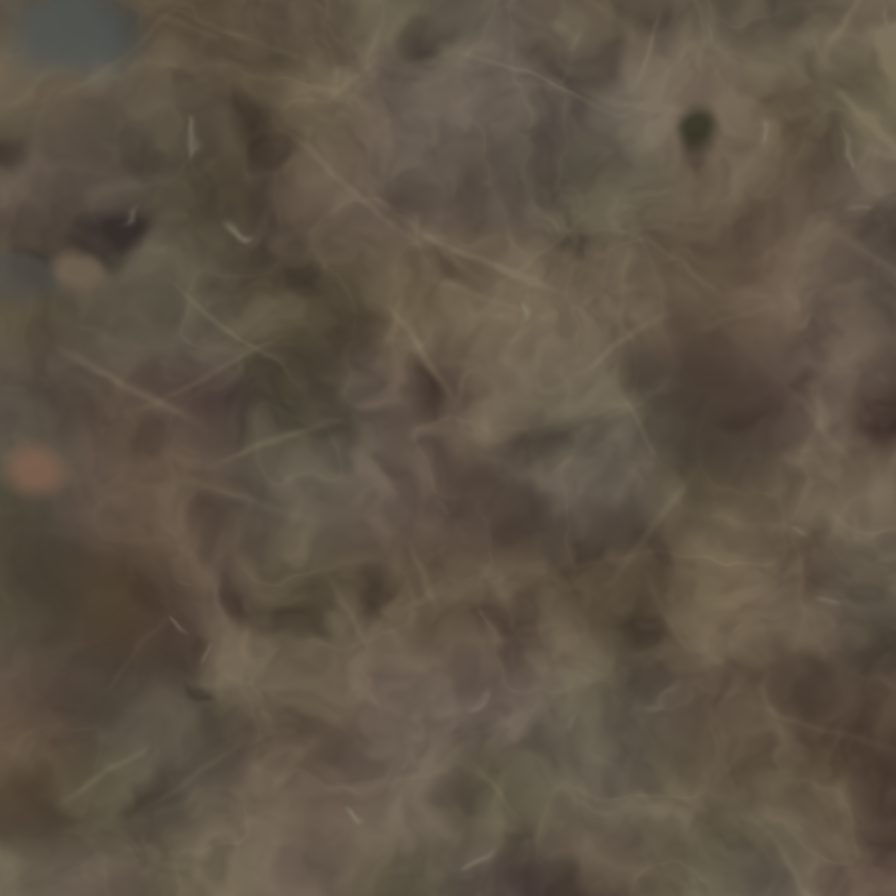
This texture is drawn by a Shadertoy shader. Its source:

```glsl
// Soft, matted brown ground: cloudy mottling laced with pale threads,
// dark hollows and a few tinted stains. Layers of value noise and scattered
// soft shapes add up to one tone value, which is then turned into colour.

float hash(vec2 p) {
    vec3 q = fract(vec3(p.xyx) * 0.1031);
    q += dot(q, q.yzx + 33.33);
    return fract((q.x + q.y) * q.z);
}

float noise(vec2 p) {
    vec2 cell = floor(p), f = fract(p);
    f = f * f * f * (f * (f * 6.0 - 15.0) + 10.0);
    float low = mix(hash(cell), hash(cell + vec2(1, 0)), f.x);
    float high = mix(hash(cell + vec2(0, 1)), hash(cell + vec2(1, 1)), f.x);
    return mix(low, high, f.y);
}

// Layered noise centred on zero
float clouds(vec2 p) {
    float sum = 0.0, amplitude = 1.0;
    for (int i = 0; i < 4; i++) {
        sum += amplitude * (noise(p) - 0.5);
        p = mat2(1.6, 1.2, -1.2, 1.6) * p + 17.3;
        amplitude *= 0.6;
    }
    return sum;
}

// Thin bright lines along the mid level of the noise
float web(vec2 p) {
    return pow(1.0 - abs(2.0 * noise(p) - 1.0), 7.0);
}

float blob(vec2 p, vec2 centre, vec2 radius) {
    return 1.0 - smoothstep(0.4, 1.4, length((p - centre) / radius));
}

// Soft line that fades toward both ends
float thread(vec2 p, vec2 centre, float angle, float halfLength, float width) {
    vec2 along = vec2(cos(angle), sin(angle)), d = p - centre;
    float u = dot(d, along) / halfLength;
    float v = dot(d, vec2(-along.y, along.x)) / width;
    return exp(-v * v) * (1.0 - smoothstep(0.3, 1.0, abs(u)));
}

void mainImage(out vec4 fragColor, in vec2 fragCoord) {
    vec2 p = fragCoord / iResolution.y;

    // Warped coordinates keep every outline irregular
    vec2 warp = vec2(clouds(p * 7.0 + 3.0), clouds(p * 7.0 + 41.0));
    vec2 rough = p + 0.045 * warp;
    vec2 bent = p + 0.014 * warp;
    float focus = mix(0.6, 1.0, smoothstep(0.02, 0.35, p.x));

    // Mottling and web
    float tone = 1.4 * (noise(p * 4.5 + 8.0) - 0.5);
    tone += 2.3 * focus * clouds(rough * 11.0 + 5.0);
    tone += focus * (0.6 * web(rough * 6.0 + 20.0) + 0.5 * web(rough * 12.0 + 60.0));

    // Small dark hollows
    for (int i = 0; i < 34; i++) {
        float k = float(i);
        vec2 centre = vec2(hash(vec2(k, 1.7)), hash(vec2(k, 5.3)));
        vec2 radius = 0.014 + 0.026 * vec2(hash(vec2(k, 9.1)), hash(vec2(k, 12.6)));
        tone -= 1.1 * blob(rough, centre, radius);
    }

    // Large shaded patches with a calmer surface
    float shade = blob(rough, vec2(0.81, 0.565), vec2(0.085, 0.105));
    shade = max(shade, 0.85 * blob(rough, vec2(0.12, 0.33), vec2(0.11, 0.10)));
    shade = max(shade, 0.70 * blob(rough, vec2(0.53, 0.43), vec2(0.095, 0.075)));
    shade = max(shade, 0.90 * blob(rough, vec2(0.03, 0.10), vec2(0.06, 0.06)));
    tone = mix(tone, -1.75 + 0.25 * tone, 0.85 * shade);

    // Pale threads, most of them falling to the right
    float fibres = 0.0;
    for (int i = 0; i < 38; i++) {
        float k = float(i);
        vec2 centre = vec2(0.12 + 0.9 * hash(vec2(k, 21.4)), hash(vec2(k, 27.8)));
        float angle = -0.75 + 1.1 * (hash(vec2(k, 33.2)) - 0.5);
        if (hash(vec2(k, 38.5)) > 0.62) angle += 1.6;
        float halfLength = 0.035 + 0.10 * hash(vec2(k, 44.9));
        float width = 0.003 + 0.003 * hash(vec2(k, 51.3));
        float strength = 0.35 + 0.65 * hash(vec2(k, 57.7));
        fibres += strength * thread(bent, centre, angle, halfLength, width);
    }
    tone += 0.95 * min(fibres, 1.3) * (1.0 - 0.7 * shade);

    // Short pale flecks
    float flecks = 0.0;
    for (int i = 0; i < 26; i++) {
        float k = float(i);
        vec2 centre = vec2(0.15 + 0.85 * hash(vec2(k, 63.1)), hash(vec2(k, 69.6)));
        float angle = 6.28 * hash(vec2(k, 74.2));
        flecks += thread(rough, centre, angle, 0.017, 0.004) * hash(vec2(k, 81.8));
    }

    // Brown ramp with slow drift between warm and olive
    tone = clamp(tone, -2.7, 2.2);
    vec3 color = vec3(0.368, 0.324, 0.271) + tone * vec3(0.053, 0.051, 0.041);
    color += vec3(0.035, 0.0, -0.015) * (noise(p * 6.0 + 90.0) - 0.5);
    color += vec3(-0.005, 0.008, -0.025) * (noise(p * 9.0 + 130.0) - 0.5);
    color = mix(color, vec3(0.53, 0.51, 0.44), 0.55 * min(flecks, 1.0));

    // Tinted stains: slate, rose and moss
    color = mix(color, vec3(0.31, 0.33, 0.32), 0.85 * blob(rough, vec2(0.07, 0.96), vec2(0.08, 0.06)));
    color = mix(color, vec3(0.33, 0.32, 0.30), 0.70 * blob(rough, vec2(0.04, 0.68), vec2(0.06, 0.03)));
    color = mix(color, vec3(0.46, 0.40, 0.33), 0.75 * blob(rough, vec2(0.11, 0.69), vec2(0.03, 0.025)));
    color = mix(color, vec3(0.50, 0.38, 0.31), 0.85 * blob(bent, vec2(0.04, 0.47), vec2(0.034, 0.03)));
    color = mix(color, vec3(0.19, 0.19, 0.13), 0.80 * blob(bent, vec2(0.777, 0.855), vec2(0.022, 0.024)));

    fragColor = vec4(color, 1.0);
}
```
